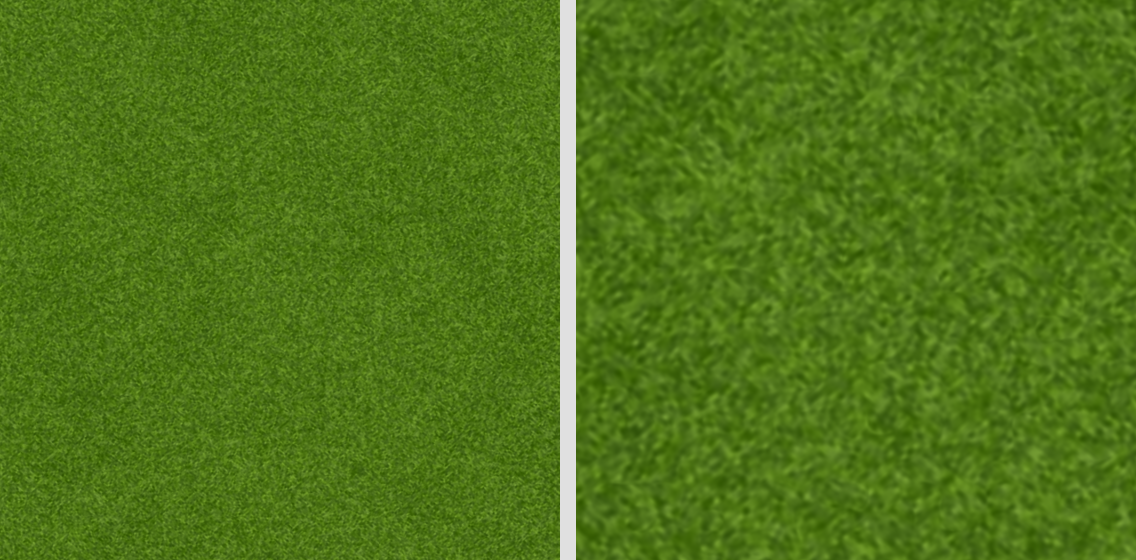
Left: the whole. Right: its middle third, enlarged.
Reproduce this texture procedurally as a Shadertoy shader.

```glsl
const vec3 GRASS_MEAN = vec3(0.303, 0.453, 0.088);
const vec3 TONE_STEP = vec3(0.046, 0.049, 0.030);    // colour change per unit of tone
const vec3 TINT_STEP = vec3(0.003, -0.001, 0.014);   // slight drift of hue
const vec2 BLADE_FREQ = vec2(205.0, 310.0);          // along and across a blade
const float GRAIN_FREQ = 270.0;
const float LEAN_FREQ = 70.0;
const float TINT_FREQ = 150.0;
const float CLUMP_FREQ = 42.0;
const float PATCH_FREQ = 11.0;
const float BLADE_WEIGHT = 0.75;
const float GRAIN_WEIGHT = 0.58;
const float CLUMP_WEIGHT = 0.10;
const float PATCH_WEIGHT = 0.12;
const float HIGHLIGHT_SKEW = 0.06;                   // brightens the tips a little
const float NOISE_DEVIATION = 0.215;                 // spread of smooth value noise

float hash(vec2 cell, float seed) {
    uvec2 q = uvec2(ivec2(cell) + 4096);
    uint h = q.x * 1597334677u ^ q.y * 3812015801u ^ uint(seed) * 2654435769u;
    h = (h ^ (h >> 16)) * 2146121005u;
    h = (h ^ (h >> 15)) * 2221713035u;
    h ^= h >> 16;
    return float(h >> 8) / 16777216.0;
}

// Value noise with zero mean and about unit spread
float noise(vec2 p, float seed) {
    vec2 cell = floor(p);
    vec2 f = fract(p);
    f = f * f * (3.0 - 2.0 * f);
    float low = mix(hash(cell, seed), hash(cell + vec2(1, 0), seed), f.x);
    float high = mix(hash(cell + vec2(0, 1), seed), hash(cell + vec2(1, 1), seed), f.x);
    return (mix(low, high, f.y) - 0.5) / NOISE_DEVIATION;
}

vec2 rotate(vec2 p, float angle) {
    float c = cos(angle), s = sin(angle);
    return vec2(c * p.x + s * p.y, c * p.y - s * p.x);
}

// Short streaks that lean left or right from tuft to tuft
float blades(vec2 uv) {
    float rising = noise(rotate(uv, 0.70) * BLADE_FREQ, 1.0);
    float falling = noise(rotate(uv, -0.66) * BLADE_FREQ, 2.0);
    float lean = smoothstep(-0.5, 0.5, noise(uv * LEAN_FREQ, 3.0));
    return mix(rising, falling, lean);
}

void mainImage(out vec4 fragColor, in vec2 fragCoord) {
    vec2 uv = fragCoord / iResolution.y;

    // Fine turf
    float tone = BLADE_WEIGHT * blades(uv);
    tone += GRAIN_WEIGHT * noise(rotate(uv, 0.3) * GRAIN_FREQ, 4.0);
    tone += HIGHLIGHT_SKEW * (tone * tone - 1.0);

    // Broad, faint shading
    tone += CLUMP_WEIGHT * noise(rotate(uv, 0.9) * CLUMP_FREQ, 5.0);
    tone += PATCH_WEIGHT * noise(rotate(uv, 0.5) * PATCH_FREQ, 6.0);

    float tint = noise(rotate(uv, 1.1) * TINT_FREQ, 7.0);
    vec3 color = GRASS_MEAN + TONE_STEP * tone + TINT_STEP * tint;
    fragColor = vec4(clamp(color, 0.0, 1.0), 1.0);
}
```
